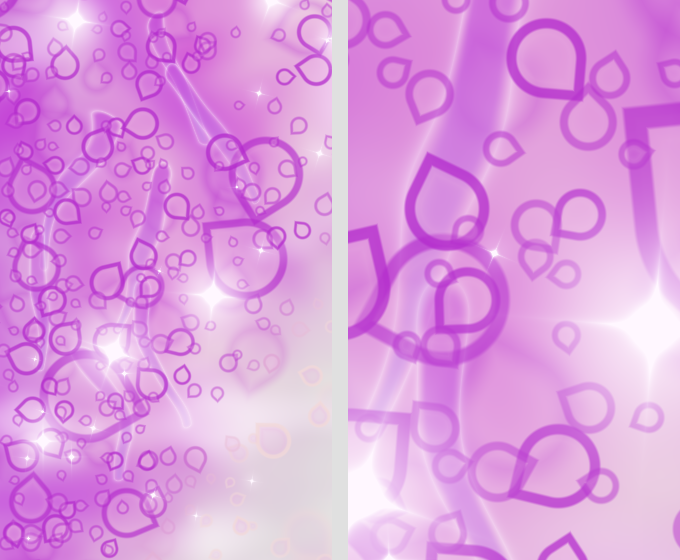
Left, the full canvas; right, a detail of the centre.
Write a WebGL 2 fragment shader that draws this background.

```glsl
#version 300 es
precision highp float;
// Dreamy magenta haze with teardrop outlines, curling stems and white sparkles.

uniform vec2 u_resolution;
out vec4 fragColor;

const vec3 WHITE = vec3(1.0, 0.97, 1.0);
const vec3 INK = vec3(0.70, 0.16, 0.80);
const vec3 CREAM = vec3(0.95, 0.85, 0.85);

vec2 hash2(vec2 p) {
  vec3 q = fract(p.xyx * vec3(0.1031, 0.1030, 0.0973));
  q += dot(q, q.yzx + 33.33);
  return fract((q.xx + q.yz) * q.zy);
}

mat2 rotate(float a) {
  return mat2(cos(a), sin(a), -sin(a), cos(a));
}

float gradDot(vec2 cell, vec2 offset, vec2 f) {
  float a = 6.2832 * hash2(cell + offset + 50.0).x;
  return dot(vec2(cos(a), sin(a)), f - offset);
}

float gradientNoise(vec2 p) {
  vec2 i = floor(p), f = p - i;
  vec2 u = f * f * f * (f * (f * 6.0 - 15.0) + 10.0);
  return mix(mix(gradDot(i, vec2(0, 0), f), gradDot(i, vec2(1, 0), f), u.x),
             mix(gradDot(i, vec2(0, 1), f), gradDot(i, vec2(1, 1), f), u.x), u.y);
}

// How far a point lies toward the pale lower right corner
float paleness(vec2 p) {
  return smoothstep(0.0, 0.52, p.x - 0.6 * p.y);
}

// A circle with one square corner
float teardrop(vec2 q, float r) {
  return (min(q.x, q.y) > 0.0 ? max(q.x, q.y) : length(q)) - r;
}

vec3 backdrop(vec2 p) {
  vec2 warped = p + 0.05 * vec2(gradientNoise(p * 4.0), gradientNoise(p * 4.0 + 7.0));
  float cloud = gradientNoise(warped * 4.5 + 3.0) + 0.5 * gradientNoise(warped * 10.0);
  float pale = paleness(p);
  vec3 col = mix(vec3(0.81, 0.44, 0.86), vec3(0.88, 0.60, 0.86), smoothstep(0.0, 0.3, p.x));
  col = mix(col, vec3(0.88, 0.86, 0.87), pale);
  col += vec3(0.07, 0.30, 0.03) * cloud * (1.0 - 0.7 * pale);
  // Soft violet shadows: a diagonal one and one low on the left
  float diagonal = exp(-pow((warped.x + 0.65 * warped.y - 0.84) / 0.055, 2.0));
  diagonal *= smoothstep(0.35, 0.75, p.y);
  float low = exp(-pow((warped.y - 0.13) / 0.05, 2.0)) * smoothstep(0.42, 0.05, p.x);
  return mix(col, vec3(0.77, 0.30, 0.86), 0.55 * diagonal + 0.7 * low);
}

// Violet stems with glowing rims
vec3 addStems(vec3 col, vec2 p) {
  vec2 q = p + 0.06 * vec2(gradientNoise(p * 6.0), gradientNoise(p * 6.0 + 9.0));
  for (int i = 0; i < 7; i++) {
    float k = float(i);
    vec2 h = hash2(vec2(k, 17.0));
    vec2 start = vec2(0.05 + 0.26 * h.x, 0.98 - 0.10 * k);
    vec2 along = vec2(mix(-0.10, 0.17, h.y), -0.24);
    float t = clamp(dot(q - start, along) / dot(along, along), 0.0, 1.0);
    float width = mix(0.015, 0.005, t);
    float d = length(q - start - along * t) - width;
    float body = 1.0 - smoothstep(-0.004, 0.003, d);
    col = mix(col, mix(vec3(0.76, 0.28, 0.85), vec3(0.79, 0.58, 0.91), t), 0.6 * body);
    col = mix(col, WHITE, 0.42 * exp(-abs(d - 0.003) / 0.003));
  }
  return col;
}

// Jittered teardrop outlines, gathered in clumps toward the left
vec3 addDrops(vec3 col, vec2 p, float cell, float seed, float blur, float strength) {
  for (int n = 0; n < 9; n++) {
    vec2 id = floor(p / cell) + vec2(n % 3 - 1, n / 3 - 1);
    vec2 h = hash2(id + seed), g = hash2(id + seed + 40.0);
    vec2 center = (id + 0.5 + 0.7 * (h - 0.5)) * cell;
    float clump = 0.85 - 1.0 * center.x + 1.1 * gradientNoise(center * 6.0 + seed);
    if (hash2(id + seed + 80.0).x > clump) continue;
    float r = cell * mix(0.17, 0.40, g.x * g.x);
    float d = teardrop(rotate(6.2832 * g.y) * (p - center), r);
    float width = 0.0012 + 0.085 * r;
    float soft = blur + 0.8 / u_resolution.y;
    float ring = 1.0 - smoothstep(width - soft, width + soft, abs(d));
    float inside = 1.0 - smoothstep(-soft, soft, d);
    float rim = exp(-abs(d + 2.2 * width) / (width + blur));
    vec3 ink = mix(INK, CREAM, smoothstep(0.25, 0.7, paleness(center)));
    col = mix(col, vec3(0.92, 0.70, 0.88), strength * (0.25 * inside + 0.25 * rim));
    col = mix(col, ink, strength * ring);
  }
  return col;
}

// Four-pointed stars inside round halos
vec3 addSparkles(vec3 col, vec2 p, float cell, float seed, float chance, float halo) {
  for (int n = 0; n < 9; n++) {
    vec2 id = floor(p / cell) + vec2(n % 3 - 1, n / 3 - 1);
    vec2 h = hash2(id + seed), g = hash2(id + seed + 60.0);
    if (g.x > chance) continue;
    float size = cell * mix(0.06, 0.15, g.y);
    vec2 q = rotate(0.5 * h.x - 0.1) * (p - (id + 0.5 + 0.7 * (h - 0.5)) * cell);
    vec2 a = abs(q) / size;
    float spikes = exp(-a.x * 14.0 - a.y * 1.5) + exp(-a.y * 14.0 - a.x * 1.5);
    float glow = halo * exp(-dot(q, q) / (size * size * 2.6));
    float core = exp(-dot(a, a) * 12.0);
    col = mix(col, WHITE, clamp(spikes + glow + core, 0.0, 1.0));
  }
  return col;
}

void main() {
  vec2 p = gl_FragCoord.xy / u_resolution.y;
  vec3 col = backdrop(p);
  col = addDrops(col, p, 0.13, 5.0, 0.012, 0.35);
  col = addStems(col, p);
  col = addDrops(col, p, 0.19, 23.0, 0.001, 0.65);
  // Drifting white mist
  float mist = smoothstep(0.08, 0.55, gradientNoise(p * vec2(4.0, 6.0) + 12.0));
  col = mix(col, WHITE, 0.6 * mist);
  col = addDrops(col, p, 0.075, 31.0, 0.0005, 0.75);
  col = addDrops(col, p, 0.04, 57.0, 0.0005, 0.5);
  col = addSparkles(col, p, 0.27, 11.0, 0.7, 0.75);
  col = addSparkles(col, p, 0.10, 71.0, 0.35, 0.25);
  fragColor = vec4(clamp(col, 0.0, 1.0), 1.0);
}
```
